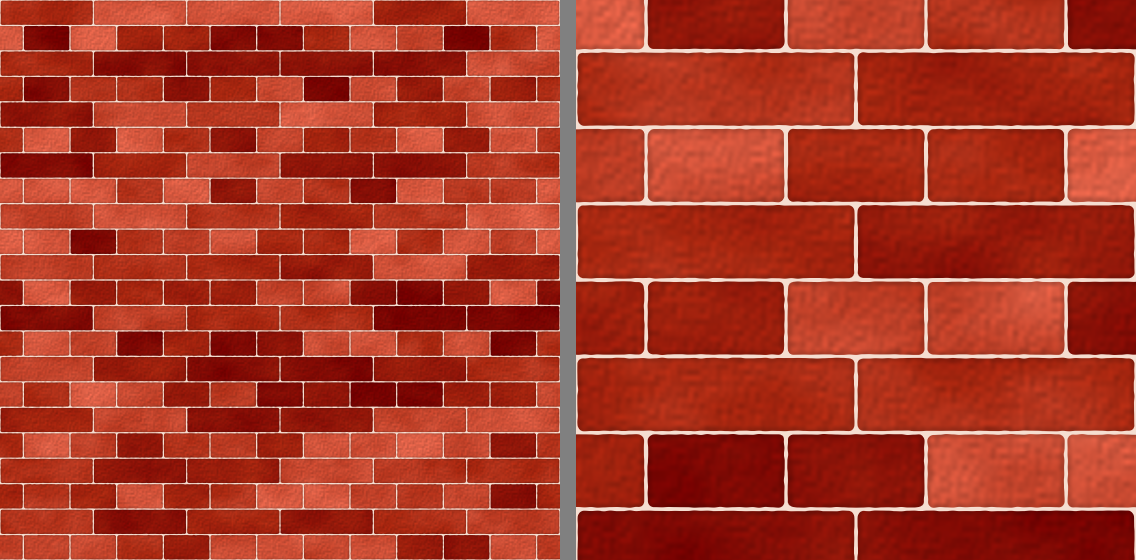
Left, the full canvas; right, a detail of the centre.
A WebGL 2 fragment shader for this texture:

```glsl
#version 300 es
precision highp float;
// Red brick wall: courses of long and short bricks with thin pale mortar.

uniform vec2 u_resolution;
out vec4 fragColor;

const float COURSES = 22.0;
const float LONG_BRICKS = 6.0;
const float SHORT_BRICKS = 12.0;
const float MORTAR_WIDTH = 0.0021;
const float CORNER_RADIUS = 0.0035;

const vec3 DARK_RED = vec3(0.45, 0.0, 0.0);
const vec3 BRICK_RED = vec3(0.65, 0.15, 0.06);
const vec3 PALE_RED = vec3(0.87, 0.38, 0.28);
const vec3 MORTAR = vec3(0.96, 0.87, 0.82);

// Integer hash of a lattice cell, from 0 to 1
float hash(vec2 cell, uint seed) {
    uvec2 q = uvec2(ivec2(cell)) * uvec2(1597u, 3571u);
    uint h = (q.x ^ (q.y + seed * 7919u)) * 747796u + 28913u;
    h = (h ^ (h >> 15u)) * 73244475u;
    h = (h ^ (h >> 13u)) * 19349663u;
    h ^= h >> 16u;
    return float(h & 65535u) / 65535.0;
}

float valueNoise(vec2 p, uint seed) {
    vec2 cell = floor(p);
    vec2 f = fract(p);
    f = f * f * (3.0 - 2.0 * f);
    float low = mix(hash(cell, seed), hash(cell + vec2(1, 0), seed), f.x);
    float high = mix(hash(cell + vec2(0, 1), seed), hash(cell + vec2(1, 1), seed), f.x);
    return mix(low, high, f.y);
}

// Sum of octaves, centred on zero
float cloud(vec2 p, uint seed) {
    float total = 0.0;
    float amplitude = 0.5;
    for (uint i = 0u; i < 3u; i++) {
        total += amplitude * (valueNoise(p, seed + i) - 0.5);
        p *= 2.1;
        amplitude *= 0.5;
    }
    return total;
}

float roundedBox(vec2 p, vec2 halfSize, float radius) {
    vec2 q = abs(p) - halfSize + radius;
    return length(max(q, 0.0)) + min(max(q.x, q.y), 0.0) - radius;
}

// Signed relief of the pitted surface, lit from the upper left
float grainRelief(vec2 p, float frequency) {
    vec2 q = p * frequency;
    vec2 lightStep = vec2(-0.35, 0.5);
    return valueNoise(q - lightStep, 31u) - valueNoise(q + lightStep, 31u);
}

vec3 brickRamp(float tone) {
    vec3 lower = mix(DARK_RED, BRICK_RED, clamp(tone * 2.0, 0.0, 1.0));
    return mix(lower, PALE_RED, clamp(tone * 2.0 - 1.0, 0.0, 1.0));
}

void main() {
    vec2 p = gl_FragCoord.xy / u_resolution;
    float pixel = 1.0 / min(u_resolution.x, u_resolution.y);

    // Alternate short, half-offset courses with long ones
    float course = floor(p.y * COURSES);
    bool isLong = mod(course, 2.0) > 0.5;
    float count = isLong ? LONG_BRICKS : SHORT_BRICKS;
    float along = p.x * count + (isLong ? 0.0 : 0.5);
    vec2 brickId = vec2(mod(floor(along), count), course);
    vec2 brickSize = 1.0 / vec2(count, COURSES);
    vec2 local = (vec2(fract(along), fract(p.y * COURSES)) - 0.5) * brickSize;

    // Slightly ragged brick outline
    float ragged = (valueNoise(p * 260.0, 5u) - 0.5) * 0.0006;
    float edge = roundedBox(local, 0.5 * (brickSize - MORTAR_WIDTH), CORNER_RADIUS) + ragged;
    float brickMask = clamp(0.5 - edge / pixel, 0.0, 1.0);

    // Each brick has its own tone, clouded by soft stains
    float tone = mix(0.04, 0.96, pow(hash(brickId, 11u), 0.85));
    tone += 0.42 * cloud(p * vec2(18.0, 24.0), 17u);
    vec3 brick = brickRamp(clamp(tone, 0.0, 1.0));

    // Fine grain and a faint shade beside the mortar
    brick *= 1.0 + 0.13 * grainRelief(p, 300.0);
    brick *= 1.0 - 0.14 * smoothstep(-0.004, 0.0, edge);

    fragColor = vec4(mix(MORTAR, brick, brickMask), 1.0);
}
```
